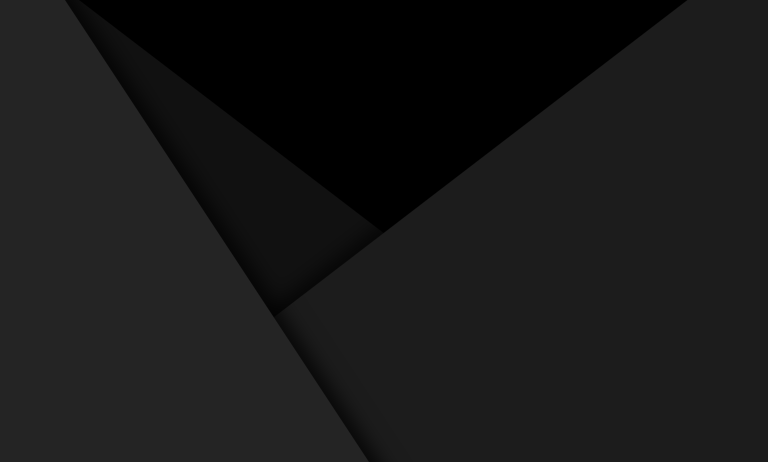
A Shadertoy shader for this background:

```glsl
#define LEFT_TONE 0.141
#define RIGHT_TONE 0.108
#define MIDDLE_TONE 0.067
#define SHADOW_WIDTH 0.050
#define LEFT_SHADOW 0.62
#define RIGHT_SHADOW 0.55

// Signed distance to the line a-b, positive on the right of its direction
float sideOf(vec2 p, vec2 a, vec2 b) {
    vec2 dir = normalize(b - a);
    return dot(p - a, vec2(dir.y, -dir.x));
}

// Smooth coverage of a half plane
float coverage(float dist, float pixel) {
    return smoothstep(-0.7 * pixel, 0.7 * pixel, dist);
}

// Light left beside a raised sheet
float shadowLight(float dist, float strength) {
    float x = max(-dist, 0.0) / SHADOW_WIDTH;
    return 1.0 - strength * exp(-x * x * 2.0 - x * 0.5);
}

void mainImage(out vec4 fragColor, in vec2 fragCoord) {
    vec2 p = fragCoord / iResolution.y;
    float pixel = 1.0 / iResolution.y;

    // Sheet edges
    float leftEdge = sideOf(p, vec2(0.1407, 1.0), vec2(0.7987, 0.0));
    float rightEdge = sideOf(p, vec2(0.5952, 0.3152), vec2(1.4880, 1.0));
    float middleEdge = sideOf(p, vec2(0.1710, 1.0), vec2(0.8296, 0.4963));

    // Middle sheet over black, shaded by the right one
    float tone = MIDDLE_TONE * coverage(middleEdge, pixel);
    tone *= shadowLight(rightEdge, RIGHT_SHADOW);

    // Right sheet, then the left one on top
    tone = mix(tone, RIGHT_TONE, coverage(rightEdge, pixel));
    tone *= shadowLight(leftEdge, LEFT_SHADOW);
    tone = mix(tone, LEFT_TONE, coverage(leftEdge, pixel));

    fragColor = vec4(vec3(tone), 1.0);
}
```
